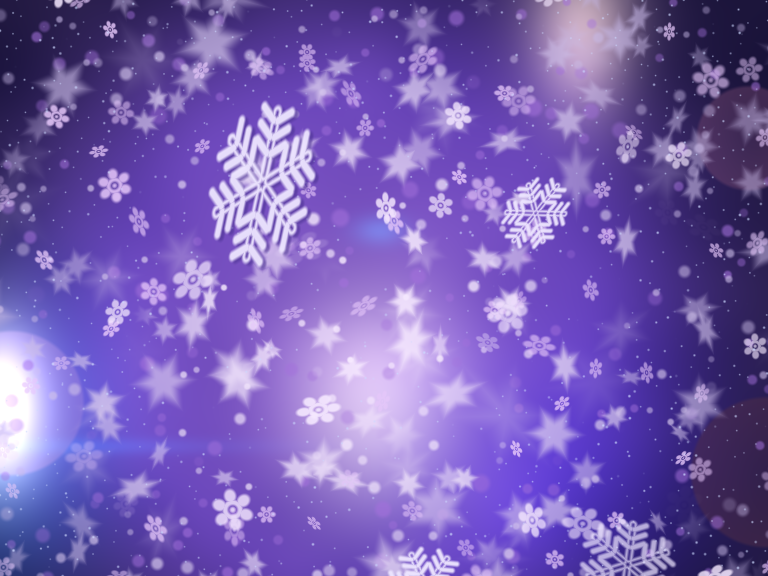
Give the GLSL for this background, as a Shadertoy shader.

```glsl
vec2 hash22(vec2 p) {
    vec3 q = fract(p.xyx * vec3(0.1031, 0.1030, 0.0973));
    q += dot(q, q.yzx + 33.33);
    return fract((q.xx + q.yz) * q.zy);
}

float valueNoise(vec2 p) {
    vec2 i = floor(p), f = fract(p);
    f *= f * (3.0 - 2.0 * f);
    return mix(mix(hash22(i).x, hash22(i + vec2(1, 0)).x, f.x),
               mix(hash22(i + vec2(0, 1)).x, hash22(i + 1.0).x, f.x), f.y);
}

vec2 rotate(vec2 p, float a) {
    return mat2(cos(a), sin(a), -sin(a), cos(a)) * p;
}

// Mirrors the plane into one half of a sixty degree wedge
vec2 foldSix(vec2 p) {
    float a = mod(atan(p.y, p.x + 1e-5) + 0.5236, 1.0472) - 0.5236;
    return length(p) * vec2(cos(a), abs(sin(a)));
}

float segment(vec2 p, vec2 a, vec2 b) {
    vec2 ab = b - a;
    return length(p - a - ab * clamp(dot(p - a, ab) / dot(ab, ab), 0.0, 1.0));
}

float starDistance(vec2 p) {
    return dot(foldSix(p) - vec2(1, 0), vec2(0.5, 0.866));
}

float petalDistance(vec2 p) {
    vec2 q = foldSix(p);
    float petal = length((q - vec2(0.68, 0)) * vec2(0.85, 1.0)) - 0.28;
    float ring = abs(length(q) - 0.36) - 0.13;
    return min(min(petal, ring), length(q) - 0.13);
}

float crystalDistance(vec2 p) {
    vec2 q = foldSix(p);
    float d = abs(segment(q, vec2(0.12, 0), vec2(0.88, 0)) - 0.055) - 0.03;
    for (float i = 0.0; i < 3.0; i++) {
        vec2 base = vec2(0.38 + 0.2 * i, 0.04);
        d = min(d, segment(q, base, base + 0.27 * vec2(0.5, 0.87)) - 0.06);
    }
    return d;
}

float crystal(vec2 p, float radius, float angle, float squash) {
    p = rotate(p, angle) / radius;
    p.y *= squash;
    float soft = 0.02 + 1.0 / (iResolution.y * radius);
    return smoothstep(soft, -soft, crystalDistance(p));
}

// Scattered flakes; kind 0 is a star, 1 a petalled plate, 2 a disc
float flakes(vec2 p, float cells, float seed, float density, float radius, float blur, int kind) {
    vec2 g = p * cells;
    float cover = 0.0;
    for (int y = -1; y <= 1; y++)
    for (int x = -1; x <= 1; x++) {
        vec2 cell = floor(g) + vec2(x, y);
        vec2 place = hash22(cell + seed), trait = hash22(cell + seed + 51.7);
        vec2 look = hash22(cell + seed + 113.3);
        float size = radius * mix(0.65, 1.4, trait.y * trait.y);
        vec2 q = rotate(g - cell - place, look.x * 6.28) / size;
        if (kind < 2) q.y *= 1.0 + look.y * look.y;
        float d = kind == 0 ? starDistance(q) : kind == 1 ? petalDistance(q) : length(q) - 0.8;
        float soft = max(blur, cells / (iResolution.y * size));
        float shown = smoothstep(density, density - 0.1, trait.x);
        cover = max(cover, shown * mix(0.6, 1.0, place.x) * smoothstep(soft, -soft, d));
    }
    return cover;
}

float glow(vec2 p, vec2 center, vec2 reach) {
    vec2 q = (p - center) / reach;
    return exp(-dot(q, q));
}

float bokeh(vec2 p, vec2 center, float radius) {
    float r = length(p - center);
    return smoothstep(radius + 0.004, radius - 0.004, r) * (0.6 + 0.4 * r / radius);
}

void mainImage(out vec4 fragColor, in vec2 fragCoord) {
    vec2 p = fragCoord / iResolution.y;
    float middle = glow(p, vec2(0.62, 0.42), vec2(0.55, 0.55));
    float mist = valueNoise(p * 3.5) * 0.6 + valueNoise(p * 8.0 + 7.0) * 0.4;

    // Violet haze with dark corners
    vec3 col = mix(vec3(0.12, 0.09, 0.24), vec3(0.36, 0.23, 0.69), smoothstep(0.05, 0.6, middle));
    col += vec3(0.12, 0.09, 0.11) * (mist - 0.45);
    col += vec3(0.0, 0.0, 0.14) * glow(p, vec2(0.98, 0.15), vec2(0.25));
    col += vec3(0.13, 0.1, 0.07) * glow(p, vec2(0.6, 0.42), vec2(0.34, 0.38));

    // Lights
    col += vec3(0.4, 0.46, 0.2) * glow(p, vec2(0.65, 0.3), vec2(0.15, 0.19));
    col += vec3(0.62, 0.56, 0.42) * glow(p, vec2(1.01, 0.95), vec2(0.09, 0.15));
    col += vec3(0.0, 0.15, 0.14) * glow(p, vec2(0.66, 0.6), vec2(0.045, 0.025));
    col += vec3(0.08, 0.26, 0.42) * glow(p, vec2(0.0, 0.24), vec2(0.18, 0.26));
    col += vec3(0.0, 0.08, 0.1) * glow(p, vec2(0.1, 0.225), vec2(0.3, 0.015));

    // Large lens discs
    col = mix(col, vec3(0.5, 0.3, 0.45), 0.4 * bokeh(p, vec2(1.3, 0.76), 0.09));
    col = mix(col, vec3(0.32, 0.18, 0.28), 0.5 * bokeh(p, vec2(1.33, 0.18), 0.13));
    col = mix(col, vec3(0.62, 0.5, 0.85), 0.45 * bokeh(p, vec2(0.02, 0.3), 0.125));
    col += vec3(0.9, 0.85, 0.6) * glow(p, vec2(0.0, 0.29), vec2(0.075, 0.13));

    // Drifting snow, from far to near
    vec3 snow = mix(vec3(0.72, 0.66, 0.86), vec3(0.97, 0.92, 1.0), middle);
    float strength = mix(0.6, 0.97, middle);
    col = mix(col, vec3(0.64, 0.44, 0.86), 0.6 * flakes(p, 15.0, 3.0, 0.5, 0.2, 0.3, 2));
    col = mix(col, snow, 0.4 * strength * flakes(p, 5.0, 17.0, 0.5, 0.27, 0.5, 0));
    col = mix(col, snow, strength * flakes(p, 8.0, 29.0, 0.35 + 0.3 * middle, 0.33, 0.27, 0));
    col = mix(col, snow, strength * flakes(p, 11.0, 41.0, 0.15 + 0.65 * middle, 0.34, 0.24, 0));
    col = mix(col, snow, strength * flakes(p, 18.0, 67.0, 0.4, 0.18, 0.35, 2));
    col = mix(col, vec3(0.9, 0.78, 0.98), 0.85 * flakes(p, 10.0, 83.0, 0.45, 0.23, 0.12, 1));
    col = mix(col, vec3(0.96, 0.91, 1.0), 0.95 * flakes(p, 7.0, 131.0, 0.35, 0.23, 0.09, 1));
    col = mix(col, vec3(0.8, 0.85, 1.0), 0.75 * flakes(p, 42.0, 97.0, 0.75 - 0.55 * middle, 0.08, 0.3, 2));

    // Sharp crystals in front, the largest with a shaded edge
    float shade = crystal(p - vec2(0.461, 0.676), 0.145, -1.36, 1.65);
    col = mix(col, vec3(0.3, 0.2, 0.58), 0.6 * shade);
    float front = crystal(p - vec2(0.455, 0.68), 0.145, -1.36, 1.65);
    front = max(front, crystal(p - vec2(0.93, 0.63), 0.068, -0.9, 1.3));
    front = max(front, crystal(p - vec2(0.74, -0.02), 0.07, 0.1, 1.0));
    front = max(front, 0.75 * crystal(p - vec2(1.09, 0.02), 0.085, 0.7, 1.1));
    col = mix(col, vec3(0.93, 0.9, 1.0), 0.95 * front);

    fragColor = vec4(clamp(col, 0.0, 1.0), 1.0);
}
```
